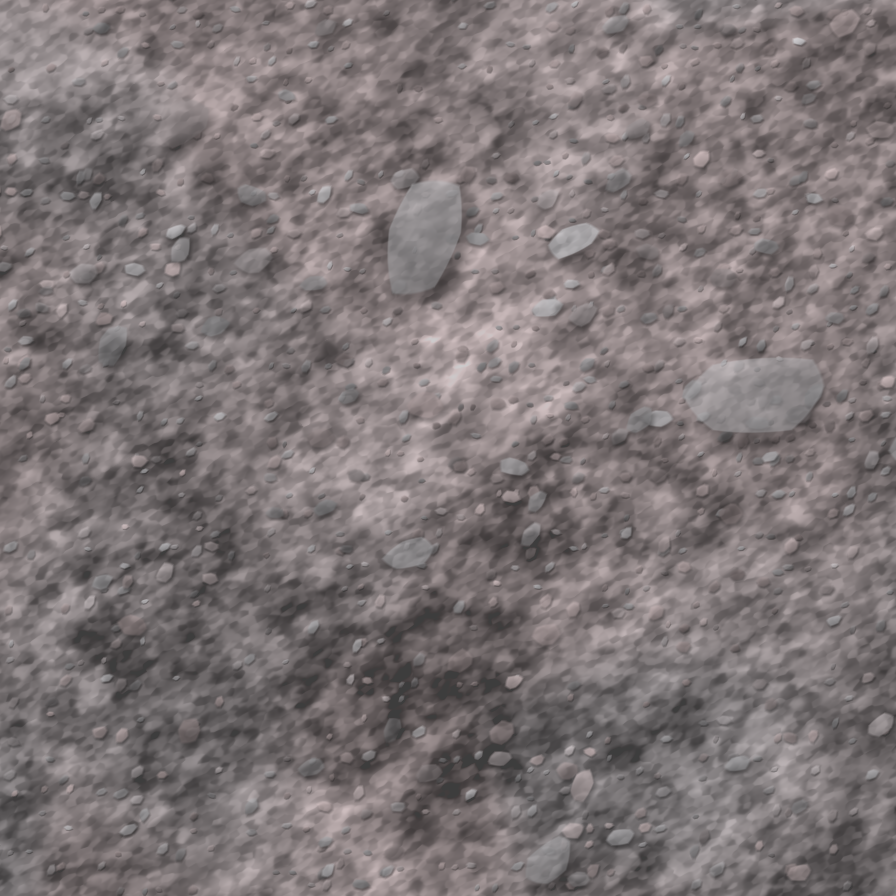
This texture is drawn by a WebGL 1 fragment shader. Its source:

```glsl
precision highp float;
uniform vec2 u_resolution;

#define TILT 0.52
#define BASE_TONE 0.465
#define PATCH_CONTRAST 0.055
#define GRIT_CONTRAST 0.19
#define STONE_RELIEF 0.085
#define SHADOW_DEPTH 0.32
#define EDGE_SOFTNESS 0.0022
#define WARM_TINT vec3(1.065, 0.972, 0.975)
#define COOL_TINT vec3(1.005, 0.995, 1.01)

vec2 hash2(vec2 p) {
  vec2 h = vec2(dot(p, vec2(127.1, 311.7)), dot(p, vec2(269.5, 183.3)));
  return fract(sin(h) * 43758.5);
}

vec2 rotate(vec2 p, float angle) {
  float c = cos(angle), s = sin(angle);
  return vec2(c * p.x + s * p.y, c * p.y - s * p.x);
}

// Soft cellular noise: random cell tones blended by distance
float mottle(vec2 p) {
  vec2 cell = floor(p);
  float total = 0.0, weight = 0.0;
  for (int j = -1; j <= 1; j++) {
    for (int i = -1; i <= 1; i++) {
      vec2 id = cell + vec2(float(i), float(j));
      vec2 offset = id + hash2(id) - p;
      float w = exp(-6.0 * dot(offset, offset));
      total += w * hash2(id + 41.7).x;
      weight += w;
    }
  }
  return total / weight - 0.5;
}

// Broad light and dark drifts from warped sines
float patches(vec2 p) {
  vec2 q = rotate(p, TILT);
  q += 0.09 * sin(q.yx * vec2(11.0, 8.0) + vec2(0.7, 2.1));
  float drift = sin(q.x * 5.0 + q.y * 7.0 + 2.4) + 0.7 * sin(q.y * 13.0 - q.x * 4.0 + 0.6);
  return 0.6 * drift + 0.8 * (p.x + p.y - 1.0);
}

// Distance to a rounded, irregular hexagon; 1 at its edge
float outline(vec2 d, vec2 id) {
  float facet = 0.0;
  for (int k = 0; k < 6; k++) {
    vec2 rnd = hash2(id + float(k) * 7.31);
    float angle = float(k) * 1.047 + 0.6 * rnd.x;
    facet = max(facet, dot(d, vec2(cos(angle), sin(angle))) / (0.75 + 0.3 * rnd.y));
  }
  return mix(facet, length(d), 0.4);
}

// Sparse stones with shadows and light from the upper left
void scatter(inout vec3 color, vec2 p, float scale, float share, float grain) {
  vec2 q = p * scale;
  vec2 cell = floor(q);
  for (int j = -1; j <= 1; j++) {
    for (int i = -1; i <= 1; i++) {
      vec2 id = cell + vec2(float(i), float(j));
      vec2 seed = id + scale * 3.7;
      vec2 place = hash2(seed);
      vec2 look = hash2(seed + 17.3);
      if (look.x < share * (1.0 + 0.4 * patches(id / scale))) {
        vec2 kind = hash2(seed + 53.9);
        float size = mix(0.18, 0.42, look.y * look.y);
        vec2 local = (q - id - 0.2 - 0.6 * place) / size;
        float angle = TILT + (kind.x - 0.5) * 1.5;
        vec2 stretch = vec2(1.0, mix(1.3, 1.8, kind.y));
        float edge = outline(rotate(local, angle) * stretch, seed);
        float shade = outline(rotate(local + vec2(-0.15, 0.28), angle) * stretch, seed);
        color *= 1.0 - SHADOW_DEPTH * (1.0 - smoothstep(0.6, 1.35, shade));

        float soft = min(EDGE_SOFTNESS * scale / size, 0.45);
        float body = 1.0 - smoothstep(1.0 - soft, 1.0 + soft, edge);
        float light = clamp(dot(local, vec2(-0.4, 1.1)), -1.0, 1.0);
        float tone = mix(0.44, 0.66, place.y) + STONE_RELIEF * light + 0.6 * grain;
        vec3 rock = tone * mix(WARM_TINT, COOL_TINT, smoothstep(0.2, 0.7, kind.y));
        color = mix(color, rock, body * mix(0.55, 0.95, place.x));
      }
    }
  }
}

void main() {
  vec2 p = gl_FragCoord.xy / u_resolution;
  p.x *= u_resolution.x / u_resolution.y;

  // Slanted grit, coarse to fine
  vec2 slope = rotate(p, TILT) * vec2(1.0, 1.7);
  float clumps = mottle(slope * 5.0) + 0.6 * mottle(slope * 12.0 + 9.0);
  float grain = mottle(slope * 27.0 + 3.0) + mottle(slope * 56.0 + 5.0)
    + 0.8 * mottle(slope * 105.0 + 8.0);
  grain *= GRIT_CONTRAST;

  // Dusty ground, warmer in some drifts
  float drift = patches(p);
  float tone = BASE_TONE + PATCH_CONTRAST * drift + GRIT_CONTRAST * clumps + grain;
  float warmth = smoothstep(-0.35, 0.35, mottle(p * 4.0 + 2.0) + 0.3 * (p.y - 0.5));
  vec3 color = tone * mix(COOL_TINT, WARM_TINT, 0.3 + 0.6 * warmth);

  // Gravel, pebbles and a few rocks
  scatter(color, p, 48.0, 0.38, grain);
  scatter(color, p, 24.0, 0.28, grain);
  scatter(color, p, 12.0, 0.2, grain);
  scatter(color, p, 5.0, 0.2, 0.5 * grain);

  gl_FragColor = vec4(clamp(color, 0.24, 0.8), 1.0);
}
```
